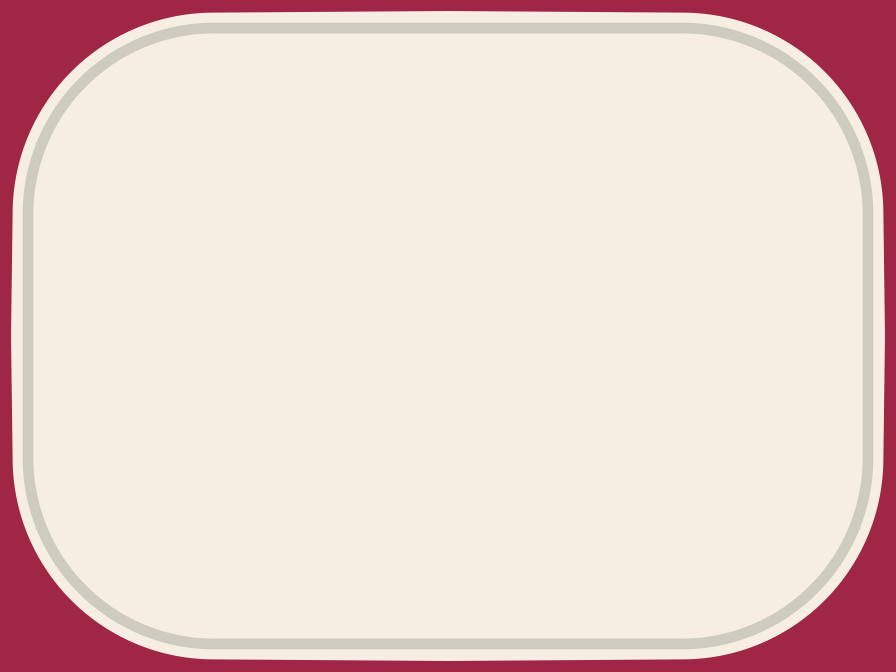
This background is drawn by a WebGL 1 fragment shader. Its source:

```glsl
precision highp float;

uniform vec2 u_resolution;

// Lengths are fractions of the canvas height
#define PANEL_INSET 0.0188
#define PANEL_RADIUS 0.299
#define EDGE_BULGE 0.0024
#define RING_INSET 0.0417
#define RING_RADIUS 0.277
#define RING_WIDTH 0.0160
#define CRIMSON vec3(0.627, 0.149, 0.275)
#define CREAM vec3(0.963, 0.933, 0.888)
#define STONE vec3(0.816, 0.796, 0.757)

float roundedBox(vec2 p, vec2 halfSize, float radius) {
    vec2 q = abs(p) - halfSize + radius;
    return length(max(q, 0.0)) + min(max(q.x, q.y), 0.0) - radius;
}

// Rounded box whose straight sides swell slightly towards their middles
float bulgedPanel(vec2 p, vec2 halfSize) {
    vec2 straight = max(halfSize - PANEL_RADIUS, 0.001);
    vec2 swell = EDGE_BULGE * max(1.0 - abs(p) / straight, 0.0);
    return roundedBox(p, halfSize + swell.yx, PANEL_RADIUS);
}

float coverage(float dist, float pixel) {
    return clamp(0.5 - dist / pixel, 0.0, 1.0);
}

void main() {
    float pixel = 1.0 / u_resolution.y;
    vec2 p = (gl_FragCoord.xy - 0.5 * u_resolution) * pixel;
    vec2 canvasHalf = 0.5 * u_resolution * pixel;

    // Cream panel on the crimson border
    float panel = bulgedPanel(p, canvasHalf - PANEL_INSET);
    vec3 color = mix(CRIMSON, CREAM, coverage(panel, pixel));

    // Stone outline inside the panel
    float outline = roundedBox(p, canvasHalf - RING_INSET, RING_RADIUS);
    float ring = abs(outline) - 0.5 * RING_WIDTH;
    color = mix(color, STONE, coverage(ring, pixel));

    gl_FragColor = vec4(color, 1.0);
}
```
